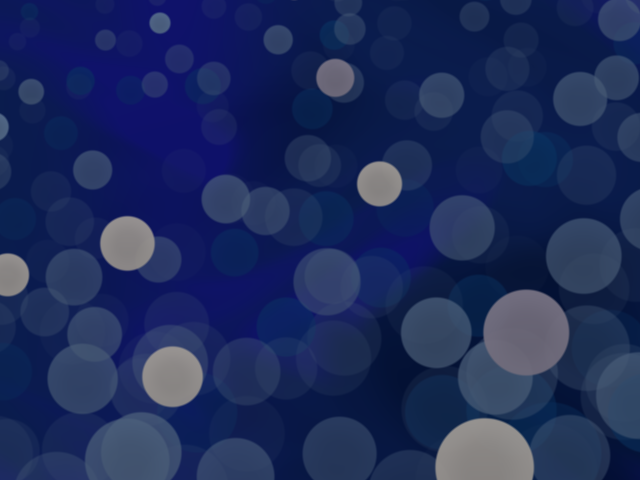
Give the GLSL for this background, as a Shadertoy shader.

```glsl
// Out-of-focus lights over a deep blue backdrop: layered sines tint the backdrop,
// then a loop blends scattered translucent discs, faint ones first, bright ones last.
// Discs grow from the upper left to the lower right, as if coming nearer.

const int   DISC_COUNT = 160;
const float MIST_START = 0.62;    // fraction of the discs that are faint
const float GLOW_START = 0.925;   // discs past this fraction are bright
const float RADIUS_FAR = 0.014;   // disc radius at the upper left
const vec2  RADIUS_GROWTH = vec2(0.025, 0.066);  // added rightward, downward
const float EDGE_WIDTH = 0.003;

const vec3 MIDNIGHT = vec3(0.005, 0.055, 0.175);
const vec3 NAVY     = vec3(0.040, 0.110, 0.300);
const vec3 ROYAL    = vec3(0.060, 0.065, 0.430);
const vec3 TEAL     = vec3(0.035, 0.195, 0.370);
const vec3 MIST     = vec3(0.285, 0.360, 0.460);
const vec3 ROSE     = vec3(0.450, 0.430, 0.490);
const vec3 CREAM    = vec3(0.590, 0.570, 0.550);

vec3 hash3(float n) {
    return fract(sin(n * vec3(12.9898, 78.233, 39.425) + 1.7) * 4375.85);
}

// Smooth drifting value in about -1..1, from warped layers of sines
float layeredSines(vec2 p) {
    float sum = 0.0, weight = 0.5;
    for (int i = 0; i < 4; i++) {
        p += 0.6 * sin(p.yx * 1.3 + float(i));
        sum += weight * sin(p.x + 0.7) * cos(p.y - 0.4);
        p = mat2(1.3, 1.0, -1.0, 1.3) * p;
        weight *= 0.55;
    }
    return sum;
}

vec3 backdrop(vec2 uv) {
    float drift = layeredSines(uv * 5.0);
    float patches = layeredSines(uv * 6.0 + 4.0);

    // Lighter navy at the left and top, midnight toward the right and bottom
    float light = 0.78 - 0.45 * uv.x + 0.22 * uv.y + 0.5 * drift;
    vec3 color = mix(MIDNIGHT, NAVY, smoothstep(0.0, 0.9, light));

    // Royal blue column left of centre, with looser patches elsewhere
    float offset = (uv.x - 0.27) / 0.15;
    float column = exp(-offset * offset) * (0.3 + 0.6 * uv.y);
    float royal = column + 0.8 * smoothstep(0.1, 0.7, patches);
    return mix(color, ROYAL, clamp(royal, 0.0, 0.9));
}

// Even scatter, denser toward the upper left where the discs are small
vec2 discCentre(float id, vec2 jitter) {
    vec2 cell = fract(id * vec2(0.7549, 0.5698) + 0.12 * jitter);
    cell = pow(cell, vec2(1.15, 1.25));
    return vec2(mix(-0.03, 1.03, cell.x), mix(1.03, -0.05, cell.y));
}

// Colour in rgb, opacity in a; rank runs from 0 (faint) to 1 (bright)
vec4 discTint(float rank, vec3 rnd) {
    if (rank > GLOW_START) {
        vec3 glow = mix(MIST * 1.12, ROSE, step(0.35, rnd.x));
        return vec4(mix(glow, CREAM, step(0.78, rnd.x)), 0.93);
    }
    if (rank > MIST_START) {
        return vec4(MIST, mix(0.32, 0.75, rnd.y * rnd.y));
    }
    if (rnd.x < 0.25) return vec4(TEAL, mix(0.25, 0.6, rnd.y));
    return vec4(MIST, mix(0.05, 0.22, rnd.y));
}

void mainImage(out vec4 fragColor, in vec2 fragCoord) {
    float aspect = iResolution.x / iResolution.y;
    vec2 uv = fragCoord / iResolution.xy;
    float edge = max(EDGE_WIDTH, 1.2 / iResolution.y);
    vec3 color = backdrop(uv);

    for (int i = 0; i < DISC_COUNT; i++) {
        float id = float(i);
        float rank = id / float(DISC_COUNT);
        vec3 rnd = hash3(id + 3.0);
        vec3 tintRnd = hash3(id + 211.0);

        vec2 centre = discCentre(id, rnd.xy);
        float radius = RADIUS_FAR + dot(RADIUS_GROWTH, vec2(centre.x, 1.0 - centre.y));
        radius *= mix(0.85, 1.12, rnd.z);

        vec2 toPixel = (uv - centre) * vec2(aspect, 1.0);
        float dist = length(toPixel);
        float cover = 1.0 - smoothstep(radius - edge, radius + edge, dist);

        // Slightly brighter rim and upper side
        vec4 tint = discTint(rank, tintRnd);
        float shade = 0.96 + 0.06 * smoothstep(0.3, 1.0, dist / radius);
        shade += 0.04 * toPixel.y / radius;
        color = mix(color, tint.rgb * shade, cover * tint.a);
    }

    fragColor = vec4(color, 1.0);
}
```
